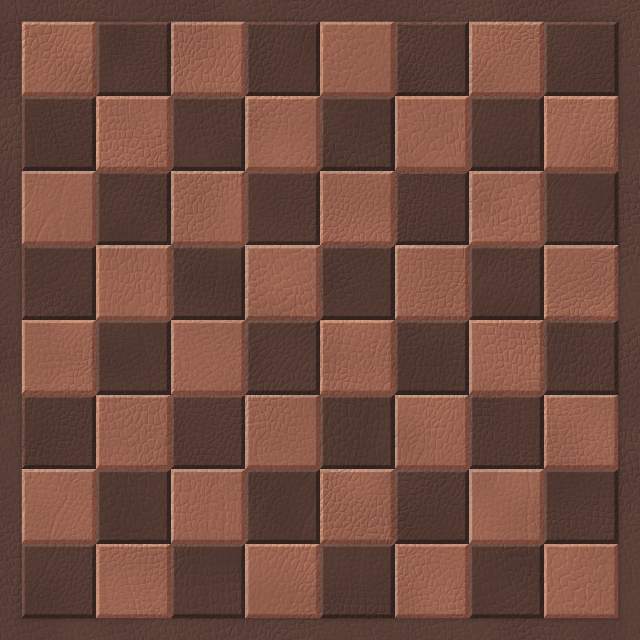
This pattern is drawn by a WebGL 2 fragment shader. Its source:

```glsl
#version 300 es
precision highp float;

uniform vec2 u_resolution;
out vec4 fragColor;

const float BOARD_MIN = 0.0339;
const float BOARD_SIZE = 0.9323;
const float TILES = 8.0;
const float LIT_WIDTH = 0.040;      // bevel widths, in tile units
const float SHADE_WIDTH = 0.054;
const float GRAIN_DENSITY = 105.0;  // pebbles across the canvas
const float RELIEF_STEP = 0.0013;
const float GRAIN_GAIN = 0.17;
const float MOTTLE_GAIN = 0.10;

const vec3 LIGHT_FACE = vec3(0.590, 0.383, 0.312);
const vec3 LIGHT_LIT = vec3(0.760, 0.550, 0.460);
const vec3 LIGHT_SHADE = vec3(0.475, 0.288, 0.240);
const vec3 DARK_FACE = vec3(0.318, 0.224, 0.196);
const vec3 DARK_LIT = vec3(0.440, 0.315, 0.273);
const vec3 DARK_SHADE = vec3(0.205, 0.137, 0.118);
const vec3 FRAME_FACE = vec3(0.345, 0.245, 0.214);

float hash(vec2 p) {
    vec3 q = fract(p.xyx * 0.1031);
    q += dot(q, q.yzx + 33.33);
    return fract((q.x + q.y) * q.z);
}

vec2 hash2(vec2 p) {
    return vec2(hash(p), hash(p + vec2(37.0, 91.0)));
}

float noise(vec2 p) {
    vec2 i = floor(p);
    vec2 f = fract(p);
    f = f * f * (3.0 - 2.0 * f);
    float low = mix(hash(i), hash(i + vec2(1, 0)), f.x);
    float high = mix(hash(i + vec2(0, 1)), hash(i + vec2(1, 1)), f.x);
    return mix(low, high, f.y);
}

// Gap between the two nearest seeds: zero along the creases
float pebbles(vec2 p) {
    vec2 cell = floor(p);
    vec2 f = fract(p);
    float nearest = 8.0;
    float second = 8.0;
    for (int y = -1; y <= 1; y++) {
        for (int x = -1; x <= 1; x++) {
            vec2 o = vec2(x, y);
            float d = length(o + 0.1 + 0.8 * hash2(cell + o) - f);
            second = min(second, max(nearest, d));
            nearest = min(nearest, d);
        }
    }
    return second - nearest;
}

// Hide surface height; each seed gives its own direction and stretch
float hideHeight(vec2 p, vec2 seed) {
    vec2 r = hash2(seed + 5.0);
    float angle = (r.x - 0.5) * 1.3;
    float c = cos(angle), s = sin(angle);
    vec2 q = mat2(c, s, -s, c) * p * GRAIN_DENSITY + 40.0 + seed * 23.0;
    q += 0.9 * vec2(noise(q * 0.35), noise(q * 0.35 + 19.0));
    float pebble = smoothstep(0.0, 0.38, pebbles(q * vec2(1.0, mix(0.55, 0.95, r.y))));
    float crease = abs(noise(q * vec2(0.32, 0.07) + 71.0) - 0.5);
    float wrinkle = smoothstep(0.0, 0.09, crease);
    float strength = mix(0.25, 1.0, noise(q * 0.13 + 7.0));
    return pebble * strength + wrinkle * 0.6 * (1.2 - strength) + 0.35 * noise(q * 2.6);
}

float hideShade(vec2 p, vec2 seed) {
    vec2 toLight = RELIEF_STEP * vec2(-0.7, 0.7);
    float slope = hideHeight(p - toLight, seed) - hideHeight(p + toLight, seed);
    float mottle = noise(p * 16.0 + seed * 3.0) - 0.5;
    return 1.0 + GRAIN_GAIN * clamp(slope, -1.0, 1.0) + MOTTLE_GAIN * mottle;
}

void main() {
    float side = min(u_resolution.x, u_resolution.y);
    vec2 p = (gl_FragCoord.xy - 0.5 * u_resolution) / side + 0.5;
    vec2 board = (p - BOARD_MIN) / BOARD_SIZE * TILES;
    float aa = TILES / (BOARD_SIZE * side);

    // Alternating tiles
    vec2 tile = clamp(floor(board), 0.0, TILES - 1.0);
    vec2 local = board - tile;
    bool isLight = mod(tile.x + tile.y, 2.0) > 0.5;
    vec3 face = isLight ? LIGHT_FACE : DARK_FACE;
    vec3 lit = isLight ? LIGHT_LIT : DARK_LIT;
    vec3 shade = isLight ? LIGHT_SHADE : DARK_SHADE;

    // Mitred bevel, lit from the upper left
    float litEdge = min(local.x, 1.0 - local.y) / LIT_WIDTH;
    float shadeEdge = min(1.0 - local.x, local.y) / SHADE_WIDTH;
    float mitre = smoothstep(-0.5, 0.5, (shadeEdge - litEdge) * LIT_WIDTH / aa);
    vec3 bevel = mix(shade, lit, mitre);
    float rim = min((litEdge - 1.0) * LIT_WIDTH, (shadeEdge - 1.0) * SHADE_WIDTH);
    vec3 color = mix(bevel, face, smoothstep(-0.7 * aa, 0.7 * aa, rim));

    // Surrounding frame
    vec2 outside = abs(board - 0.5 * TILES) - 0.5 * TILES;
    float frameDist = max(outside.x, outside.y);
    float onFrame = smoothstep(-0.5 * aa, 0.5 * aa, frameDist);
    float contact = 1.0 - 0.18 * exp(-max(frameDist, 0.0) / 0.025);
    color = mix(color, FRAME_FACE * contact, onFrame);

    // Leather grain
    vec2 seed = frameDist > 0.0 ? vec2(13.0, 17.0) : tile;
    fragColor = vec4(color * hideShade(p, seed), 1.0);
}
```
